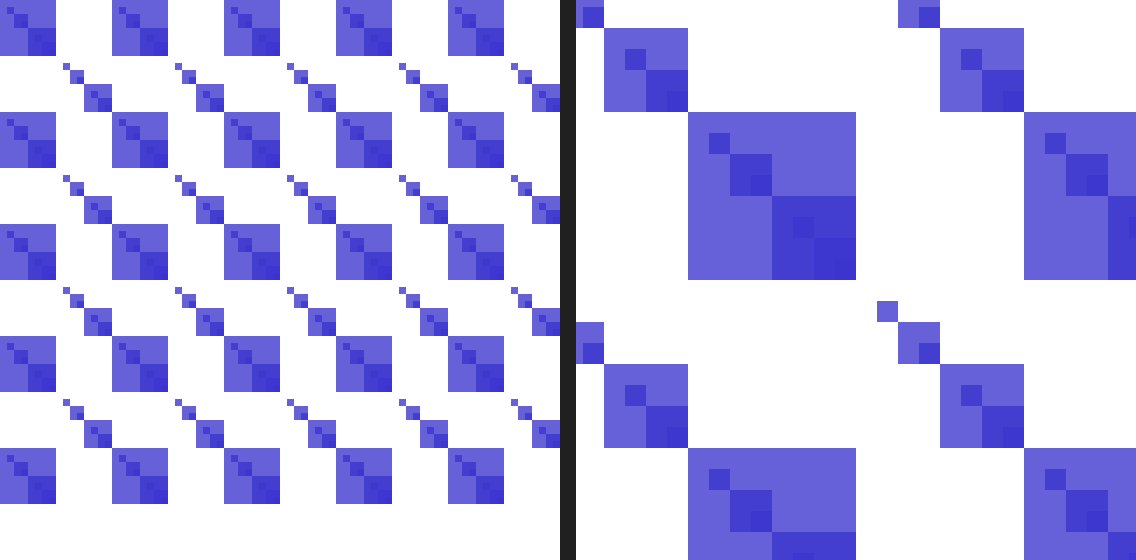
Left: the whole. Right: its middle third, enlarged.
This pattern is drawn by a WebGL 2 fragment shader. Its source:

```glsl
#version 300 es
precision highp float;
// Diagonal chains of squares on white, each half the size of the next.
// Four translucent layers of squares share one lattice; where they
// overlap, the ink builds up to a darker violet.

uniform vec2 u_resolution;
out vec4 fragColor;

const float REPEATS = 5.0;         // tiles across and down
const int LAYERS = 4;              // square sizes, halving each time
const float LARGEST = 0.5;         // side of the largest square, in tiles
const float INK_ALPHA = 0.78;      // opacity of one layer
const float BLANK_HEIGHT = 0.095;  // empty strip at the foot of the canvas
const vec3 PAPER = vec3(1.0);
const vec3 INK = vec3(0.231, 0.205, 0.808);

// Antialiased coverage of a square centred on the origin
float squareCoverage(vec2 offset, float side, vec2 pixel) {
  vec2 inside = clamp((0.5 * side - abs(offset)) / pixel + 0.5, 0.0, 1.0);
  return inside.x * inside.y;
}

// Offset to the nearest square of a layer along the main diagonal
vec2 nearestOnDiagonal(vec2 p, float side) {
  float spacing = 2.0 * side;
  float first = 1.5 * side;
  float along = 0.5 * (p.x + p.y);
  float index = floor((along - first) / spacing + 0.5);
  return p - (first + spacing * index);
}

void main() {
  vec2 uv = gl_FragCoord.xy / u_resolution;
  vec2 pixel = REPEATS / u_resolution;

  // Tile space, y downwards, with large squares at the canvas corner
  vec2 p = vec2(uv.x, 1.0 - uv.y) * REPEATS + LARGEST;

  // Fold every diagonal of tiles onto the main one
  p.y += floor(p.x - p.y + 0.5);

  // Lay the translucent layers, largest squares first
  vec3 color = PAPER;
  float side = LARGEST;
  for (int i = 0; i < LAYERS; i++) {
    float coverage = squareCoverage(nearestOnDiagonal(p, side), side, pixel);
    color = mix(color, INK, INK_ALPHA * coverage);
    side *= 0.5;
  }

  // Leave the foot of the canvas empty
  color = mix(PAPER, color, step(BLANK_HEIGHT, uv.y));
  fragColor = vec4(color, 1.0);
}
```
